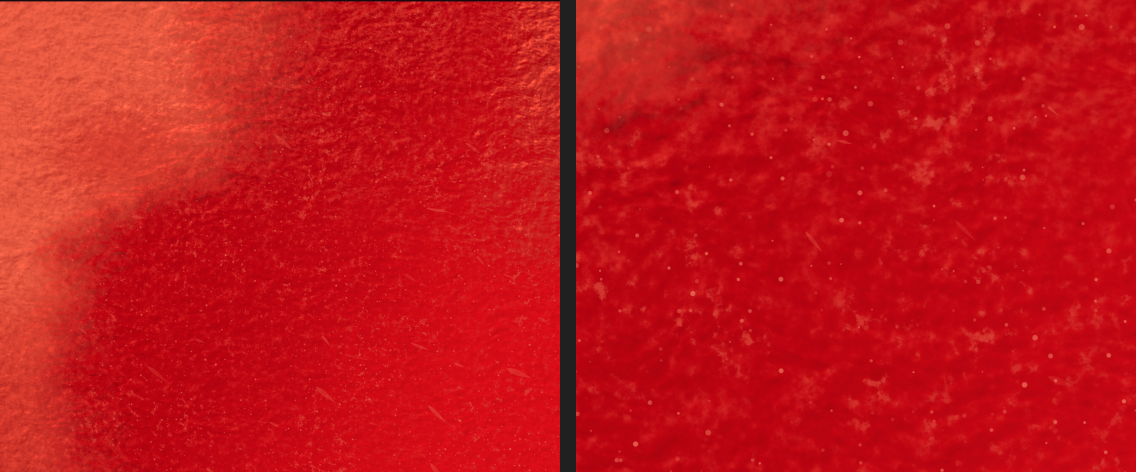
Left, the full canvas; right, a detail of the centre.
A WebGL 2 fragment shader for this texture:

```glsl
#version 300 es
precision highp float;
// Glossy red lacquer with a rough skin: a broad orange reflection fills the
// upper left, its edge broken up by the slope of a layered noise relief.
// Dust specks and slanted, teardrop-shaped flakes are scattered over grids.
uniform vec2 u_resolution;
out vec4 fragColor;

float hash(vec2 p) {
    return fract(sin(dot(p, vec2(127.1, 311.7))) * 43758.5453);
}

float noise(vec2 p) {
    vec2 i = floor(p), f = fract(p);
    f = f * f * (3.0 - 2.0 * f);
    return mix(mix(hash(i), hash(i + vec2(1, 0)), f.x),
               mix(hash(i + vec2(0, 1)), hash(i + vec2(1, 1)), f.x), f.y);
}

float fbm(vec2 p) {
    float sum = 0.0, amp = 0.45;
    for (int i = 0; i < 4; i++) {
        sum += amp * noise(p);
        p = mat2(1.6, 1.2, -1.2, 1.6) * p + 7.3;
        amp *= 0.62;
    }
    return sum;
}

// Height of the wrinkled skin, slightly stretched sideways
float relief(vec2 p) {
    vec2 warp = vec2(noise(p * 14.0), noise(p * 14.0 + 31.0)) * 0.03;
    return fbm((p + warp) * vec2(34.0, 48.0));
}

// Slanted teardrops, one at most per cell
float flakes(vec2 p, float cells, float density, float aa) {
    float cover = 0.0;
    vec2 home = floor(p * cells);
    for (int k = 0; k < 9; k++) {
        vec2 id = home + vec2(k % 3 - 1, k / 3 - 1);
        if (hash(id + 3.7) > density) continue;
        float size = hash(id + 9.1);
        vec2 v = p - (id + vec2(hash(id + 1.3), hash(id + 5.9))) / cells;
        float angle = -0.15 - 0.85 * hash(id + 17.0);
        v = mat2(cos(angle), -sin(angle), sin(angle), cos(angle)) * v;
        float len = (0.08 + 0.2 * size * size) / cells;
        float t = clamp(v.x / len, -1.0, 1.0);
        float width = len * mix(0.1, 0.24, hash(id + 23.0)) * (1.0 - t * t) * (1.0 - 0.5 * t);
        float body = 1.0 - smoothstep(-aa, aa, abs(v.y) - width);
        body *= step(abs(v.x), len) * (0.6 + 0.4 * t * t);
        cover = max(cover, body * mix(0.4, 0.95, hash(id + 29.0)));
    }
    return cover;
}

// Round dust grains
float dust(vec2 p, float cells, float density, float aa) {
    vec2 id = floor(p * cells);
    vec2 centre = (id + 0.3 + 0.4 * vec2(hash(id + 2.1), hash(id + 8.3))) / cells;
    float radius = mix(0.06, 0.2, hash(id + 4.4)) / cells;
    float grain = 1.0 - smoothstep(radius - aa, radius + aa, length(p - centre));
    return grain * step(hash(id + 6.6), density) * (0.3 + 0.7 * hash(id + 12.0));
}

void main() {
    vec2 uv = gl_FragCoord.xy / u_resolution;
    vec2 p = gl_FragCoord.xy / u_resolution.y;
    float aa = 0.8 / u_resolution.y;

    // Relief lit from the upper left, and a fine grain over everything
    float slope = relief(p + vec2(0.003, -0.004)) - relief(p);
    float cloud = fbm(p * 5.0 + 4.0) - 0.48;
    float grit = fbm(mat2(0.8, 0.6, -0.6, 0.8) * p * 115.0) - 0.5;

    // Orange reflection: wide at the top, a narrow band further down
    float edge = mix(0.14, 0.42, smoothstep(0.45, 0.7, uv.y));
    float x = uv.x + slope * 0.38 + cloud * 0.2;
    float glow = 1.0 - smoothstep(edge - 0.14, edge + 0.12, x);
    float rim = 4.0 * glow * (1.0 - glow);
    vec2 hollow = (uv - vec2(0.22, 0.67)) / vec2(0.13, 0.1);
    float sheen = glow * (0.88 - 0.3 * exp(-dot(hollow, hollow)));
    sheen *= mix(0.55, 1.0, smoothstep(0.1, 0.5, uv.y));

    // Fainter sheen over the top and along the right side
    float upper = smoothstep(0.45, 1.0, uv.y + cloud * 0.5);
    float side = smoothstep(0.84, 1.04, x) * smoothstep(0.3, 0.65, uv.y);
    float trail = (1.0 - smoothstep(0.38, 0.62, x)) * smoothstep(0.5, 0.8, uv.y);
    sheen += (1.0 - glow) * (0.15 * upper + 0.25 * side + 0.22 * trail);
    float rough = 0.4 + 0.55 * rim + 0.4 * side + 0.35 * upper * (1.0 - glow);
    sheen += slope * rough * 1.15 + grit * mix(0.5, 0.2, glow) + 0.025;

    // Lacquer body, brightest at the lower right, then the sheen ramp
    float warm = smoothstep(0.35, 1.05, uv.x - 0.5 * uv.y + 0.2 + cloud * 0.2);
    vec3 color = mix(vec3(0.725, 0.01, 0.065), vec3(0.85, 0.045, 0.09), warm);
    color = mix(color, vec3(0.76, 0.14, 0.13), smoothstep(0.0, 0.34, sheen));
    color = mix(color, vec3(0.84, 0.24, 0.18), smoothstep(0.3, 0.66, sheen));
    color = mix(color, vec3(0.91, 0.36, 0.26), smoothstep(0.6, 0.98, sheen));
    color *= 1.0 + slope * rough * 0.65 + grit * 0.12;

    // Worn grain, dust and flakes, mostly away from the reflection
    float bare = 1.0 - 0.85 * glow;
    float worn = smoothstep(0.1, 0.3, grit) * smoothstep(0.4, 0.7, fbm(p * 9.0 + 20.0));
    color = mix(color, vec3(0.86, 0.31, 0.24), worn * bare * 0.6);
    float grains = max(dust(p, 95.0, 0.07, aa), dust(p + 0.37, 140.0, 0.06, aa));
    color = mix(color, vec3(0.93, 0.46, 0.36), grains * bare * 0.75);
    float chips = max(flakes(p, 9.0, 0.34, aa), flakes(p + 5.2, 17.0, 0.22, aa));
    color = mix(color, vec3(0.9, 0.34, 0.26), chips * bare * 0.8);

    // Thin dark border along the top
    color = mix(color, vec3(0.1, 0.03, 0.06), smoothstep(0.997 - aa, 0.997 + aa, uv.y));
    fragColor = vec4(color, 1.0);
}
```
